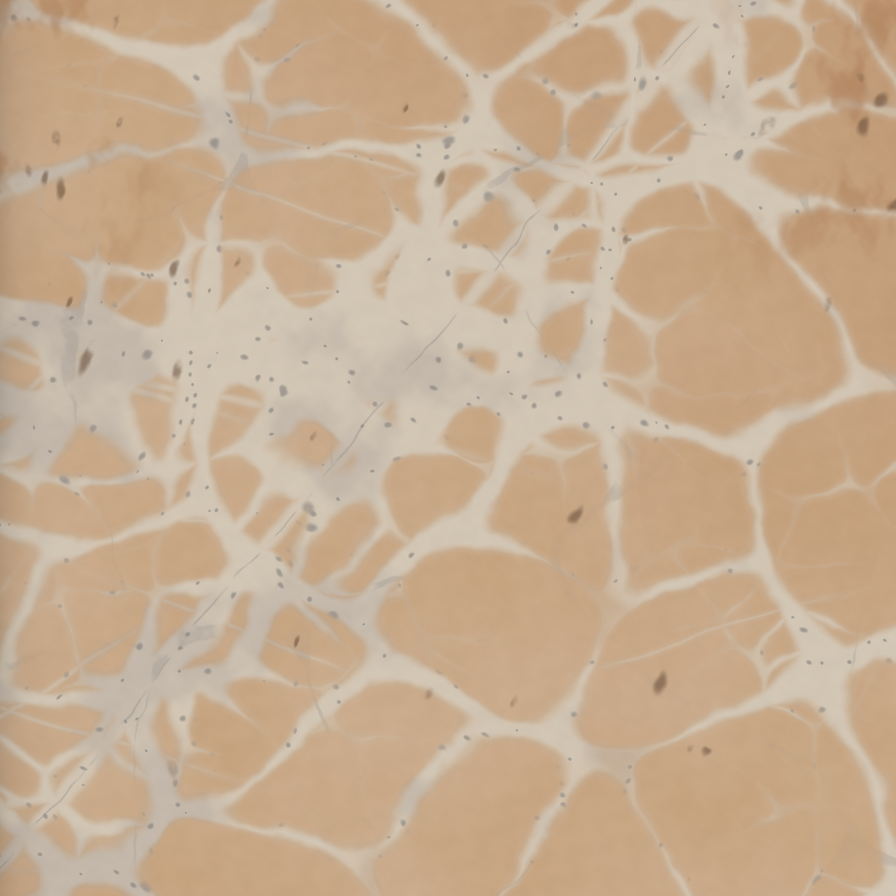
Reproduce this texture procedurally as a Shadertoy shader.

```glsl
// Polished tan marble broken into rounded islands by cream veins, with grey cracks and rust stains.

vec2 hash2(vec2 c) {
    vec3 q = fract(c.xyx * vec3(0.1031, 0.1030, 0.0973));
    q += dot(q, q.yzx + 33.33);
    return fract((q.xx + q.yz) * q.zy);
}

// Layered sines, roughly -1 to 1
float swirl(vec2 p) {
    float sum = 0.0, amp = 0.5;
    for (int i = 0; i < 5; i++) {
        p = mat2(0.8, 0.6, -0.6, 0.8) * p * 1.9 + 1.7;
        sum += amp * sin(p.x + 1.4 * sin(p.y));
        amp *= 0.55;
    }
    return sum;
}

vec2 warp(vec2 p) {
    return vec2(swirl(p), swirl(p + 7.3));
}

// Distance to the nearest cell border, with rounded corners
float cellEdge(vec2 p) {
    vec2 id = floor(p), f = p - id, nearest = vec2(0.0), home = vec2(0.0);
    float best = 9.0;
    for (int y = -1; y <= 1; y++)
    for (int x = -1; x <= 1; x++) {
        vec2 g = vec2(x, y);
        vec2 r = g + hash2(id + g) - f;
        if (dot(r, r) < best) { best = dot(r, r); nearest = r; home = g; }
    }
    float sum = 0.0;
    for (int y = -2; y <= 2; y++)
    for (int x = -2; x <= 2; x++) {
        vec2 g = home + vec2(x, y);
        vec2 r = g + hash2(id + g) - f;
        vec2 gap = r - nearest;
        if (dot(gap, gap) > 0.0001)
            sum += exp(-18.0 * dot(0.5 * (nearest + r), normalize(gap)));
    }
    return max(0.0, -log(sum) / 18.0);
}

// Small scattered dots, present in a share of the cells
float specks(vec2 p, float share) {
    vec2 id = floor(p);
    vec2 h = hash2(id + 41.0);
    float radius = 0.1 + 0.16 * h.y;
    float d = length(p - id - 0.3 - 0.4 * hash2(id));
    return step(h.x, share) * (1.0 - smoothstep(radius * 0.4, radius * 1.5, d));
}

float vein(float d, float width, float blur) {
    return 1.0 - smoothstep(width - blur, width + blur, d);
}

void mainImage(out vec4 fragColor, in vec2 fragCoord) {
    vec2 p = fragCoord / iResolution.xy;
    vec2 bend = warp(p * 4.0);
    vec2 ripple = warp(p * 17.0);
    vec2 q = p + 0.022 * bend + 0.005 * ripple;

    // Pale zones: a level band and a diagonal fault
    float diagonal = (p.y - 0.04 - 1.2 * p.x) / 1.56 + 0.012 * bend.x + 0.002 * ripple.y;
    float band = p.y - 0.59 + 0.05 * bend.y;
    float pale = 0.8 * exp(-75.0 * band * band) * (1.0 - smoothstep(0.5, 0.9, p.x));
    pale += 0.4 * exp(-70.0 * diagonal * diagonal);
    pale = clamp(pale + 0.36 * swirl(p * 4.5 + 2.0), 0.0, 1.0);

    // Broad and fine vein networks
    float wander = swirl(p * 6.0 + 11.0);
    float broad = cellEdge(q * vec2(4.2, 5.2) + 3.0) / 4.7;
    float fine = cellEdge(q * vec2(10.0, 12.5) + 19.0) / 11.0;
    float cream = vein(broad, 0.005 + 0.007 * wander + 0.024 * pale, 0.008);
    cream = max(cream, vein(fine, -0.008 + 0.006 * wander + 0.038 * pale, 0.008));
    cream = max(cream, 0.95 * vein(abs(diagonal), 0.011 + 0.004 * wander, 0.008));

    // Long thin straight veins
    for (int i = 0; i < 11; i++) {
        vec2 h = hash2(vec2(i, 5)), center = hash2(vec2(i, 23));
        float angle = (h.x - 0.35) * 1.3;
        vec2 r = p - center + 0.008 * bend;
        r = mat2(cos(angle), -sin(angle), sin(angle), cos(angle)) * r;
        float taper = 1.0 - smoothstep(0.08, 0.2 + 0.2 * h.y, abs(r.x));
        cream = max(cream, 0.8 * taper * vein(abs(r.y), 0.002 + 0.003 * h.y, 0.005));
    }

    // Tan body, warmer to the upper right
    float cloud = 0.5 + 0.5 * swirl(p * 7.0 + 5.0);
    float warm = smoothstep(0.5, 1.1, p.x * 0.55 + p.y * 0.6 + 0.15 * bend.y);
    vec3 tan1 = mix(vec3(0.775, 0.640, 0.500), vec3(0.795, 0.675, 0.555), cloud);
    tan1 = mix(tan1, vec3(0.745, 0.585, 0.440), warm * (0.3 + 0.5 * cloud));
    tan1 -= vec3(0.025, 0.035, 0.045) * smoothstep(0.0, 0.45, cream);

    // Cream filling with grey clouds
    float grey = smoothstep(0.1, 0.9, swirl(p * 9.0 + 31.0) + 0.5 - p.x);
    vec3 creamColor = mix(vec3(0.825, 0.780, 0.715), vec3(0.755, 0.715, 0.670), grey * 0.85);
    vec3 color = mix(tan1, creamColor, cream * 0.96);

    // Grey hairline cracks and mineral specks
    float broken = smoothstep(-0.1, 0.5, swirl(p * 23.0));
    float crack = vein(abs(diagonal + 0.003 * ripple.x), 0.0004, 0.0018);
    crack = max(crack, 0.6 * vein(cellEdge(q * 3.1 + 47.0) / 3.1, 0.0003, 0.0018));
    color = mix(color, vec3(0.55, 0.53, 0.51), 0.65 * crack * broken * (0.25 + 0.75 * cream));
    float dots = specks(q * 75.0, 0.09) + specks(q * 41.0 + 9.0, 0.03);
    color = mix(color, vec3(0.50, 0.49, 0.48), min(dots, 1.0) * 0.6 * cream);

    // Rust stains in the upper corners
    float corner = smoothstep(0.55, 0.85, p.y) * smoothstep(0.25, 0.42, abs(p.x - 0.5));
    float rust = smoothstep(0.25, 0.8, swirl(p * vec2(17.0, 11.0) + 13.0));
    color = mix(color, vec3(0.66, 0.47, 0.32), 0.45 * rust * corner);
    float flakes = specks(mat2(0.9, 0.5, -0.4, 0.8) * q * vec2(44.0, 22.0), 0.03 + 0.14 * corner);
    color = mix(color, vec3(0.42, 0.32, 0.24), 0.6 * flakes * broken);

    // Faint grain and shaded left edge
    color += 0.007 * swirl(p * 70.0);
    color *= 1.0 - 0.12 * exp(-p.x * 45.0);
    fragColor = vec4(color, 1.0);
}
```
